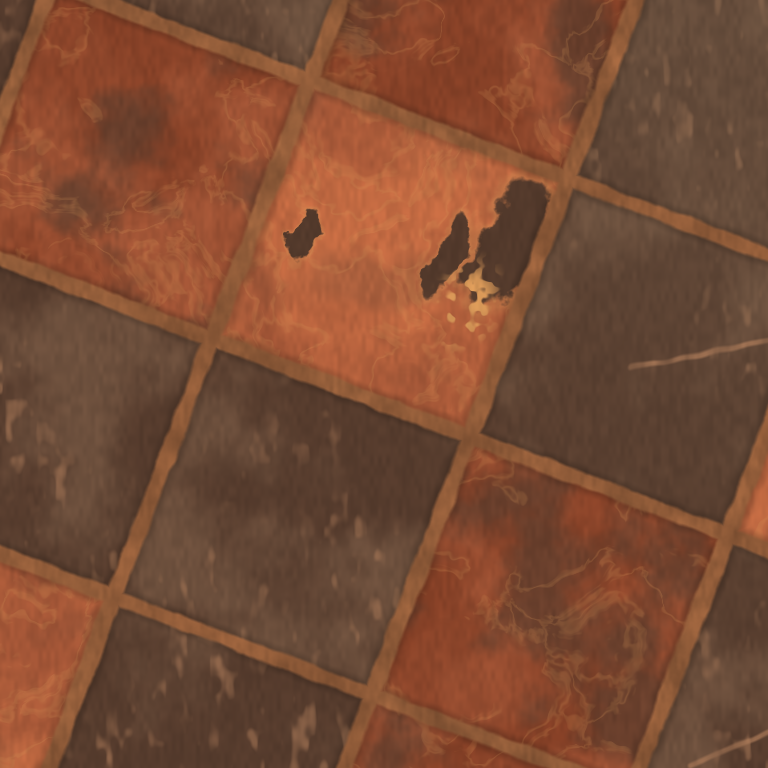
Reproduce this texture procedurally as a WebGL 2 fragment shader.

```glsl
#version 300 es
precision highp float;
// Worn floor of tilted square clay tiles, rust red and dark brown, with sandy grout.
uniform vec2 u_resolution;
out vec4 fragColor;

const vec2 GRID_ORIGIN = vec2(0.612, 0.431);
const float TILE_SIZE = 0.3594;
const float TILT = 0.363;

const vec3 DARK_CLAY = vec3(0.335, 0.232, 0.175);
const vec3 WORN_CLAY = vec3(0.43, 0.315, 0.24);
const vec3 DEEP_RUST = vec3(0.52, 0.25, 0.15);
const vec3 RUST = vec3(0.63, 0.33, 0.21);
const vec3 BRIGHT_RUST = vec3(0.77, 0.42, 0.26);
const vec3 PALE_SCUFF = vec3(0.66, 0.47, 0.34);
const vec3 OCHRE = vec3(0.84, 0.59, 0.34);
const vec3 GROUT = vec3(0.56, 0.355, 0.22);

// Tile layout: one bit per column, one entry per row
const int RED_ROWS[4] = int[](4, 22, 8, 10);
const int BRIGHT_ROWS[4] = int[](0, 20, 0, 2);
// Chips inside the broken tile: centre, radii
const vec4 CHIPS[3] = vec4[](vec4(0.89, 0.30, 0.11, 0.25),
                             vec4(0.70, 0.43, 0.06, 0.14),
                             vec4(0.16, 0.53, 0.05, 0.10));

float hash(vec2 p) {
  return fract(sin(dot(p, vec2(127.1, 311.7))) * 43758.5453);
}

float noise(vec2 p) {
  vec2 i = floor(p), f = fract(p);
  f = f * f * (3.0 - 2.0 * f);
  return mix(mix(hash(i), hash(i + vec2(1, 0)), f.x),
             mix(hash(i + vec2(0, 1)), hash(i + vec2(1, 1)), f.x), f.y);
}

float fbm(vec2 p) {
  float sum = 0.0, amp = 0.5;
  for (int k = 0; k < 5; k++) {
    sum += amp * noise(p);
    p = mat2(1.6, 1.2, -1.2, 1.6) * p + 3.7;
    amp *= 0.5;
  }
  return sum;
}

float segmentDistance(vec2 p, vec2 a, vec2 b) {
  vec2 ab = b - a;
  return length(p - a - ab * clamp(dot(p - a, ab) / dot(ab, ab), 0.0, 1.0));
}

float rowBit(int mask, vec2 cell) {
  return float((mask >> int(clamp(cell.x + 3.0, 0.0, 7.0))) & 1);
}

// Thin pale scratch with ragged strength
float scratch(vec2 p, vec2 a, vec2 b) {
  float d = segmentDistance(p + 0.006 * (noise(p * 45.0) - 0.5), a, b);
  return smoothstep(0.0055, 0.001, d) * (0.35 + 0.55 * noise(p * 60.0));
}

// Dark tile: soft mottling with upright pale scuffs
vec3 darkTile(vec2 p, vec2 seed) {
  float mottle = fbm(p * 9.0 + seed);
  vec3 color = mix(DARK_CLAY, WORN_CLAY, smoothstep(0.36, 0.75, mottle));
  float streaks = noise(p * vec2(75.0, 30.0) + seed) * 0.6 + noise(p * vec2(120.0, 65.0)) * 0.4;
  float region = smoothstep(0.4, 0.65, fbm(p * 6.0 + seed + 9.0));
  color = mix(color, PALE_SCUFF, 0.6 * region * smoothstep(0.6, 0.88, streaks));
  float dust = smoothstep(0.5, 1.25, p.x * 0.6 + p.y * 0.6);
  return mix(color, vec3(0.44, 0.35, 0.275), 0.5 * dust);
}

// Red tile: warped clouds of rust, brown stains and light veins
vec3 redTile(vec2 p, vec2 seed, float bright) {
  vec2 warp = p * 8.0 + seed + 1.8 * vec2(fbm(p * 7.0 + seed), fbm(p * 7.0 - seed));
  float clouds = smoothstep(0.25, 0.7, fbm(warp));
  vec3 color = mix(mix(DEEP_RUST, RUST, clouds), mix(RUST, BRIGHT_RUST, clouds), bright);
  float stain = smoothstep(0.46, 0.72, fbm(p * 10.0 + seed + 21.0));
  color = mix(color, DARK_CLAY, stain * mix(0.65, 0.2, bright));
  float vein = smoothstep(0.05, 0.0, abs(fbm(warp * 1.7 + 5.0) - 0.5));
  return mix(color, OCHRE, vein * 0.2);
}

// Dark flakes with crumbly ochre rims
vec3 addChips(vec3 color, vec2 local, vec2 p) {
  vec2 ragged = local + 0.16 * (vec2(fbm(p * 28.0), fbm(p * 28.0 + 8.0)) - 0.48);
  for (int k = 0; k < 3; k++) {
    float d = length((ragged - CHIPS[k].xy) / CHIPS[k].zw);
    color = mix(color, OCHRE, 0.3 * smoothstep(1.35, 1.05, d));
    color = mix(color, DARK_CLAY * 0.97, smoothstep(1.08, 0.92, d));
  }
  float crumbs = smoothstep(0.56, 0.72, noise(p * 75.0) * 0.6 + noise(p * 130.0) * 0.4);
  float zone = smoothstep(1.0, 0.35, length((local - vec2(0.82, 0.56)) / vec2(0.15, 0.22)));
  return mix(color, OCHRE, crumbs * zone);
}

void main() {
  vec2 p = gl_FragCoord.xy / min(u_resolution.x, u_resolution.y);
  float c = cos(TILT), s = sin(TILT);
  vec2 d = p - GRID_ORIGIN;
  vec2 grid = vec2(c * d.x - s * d.y, -s * d.x - c * d.y) / TILE_SIZE;
  vec2 cell = floor(grid), local = fract(grid);
  vec2 seed = 40.0 * vec2(hash(cell + 11.0), hash(cell + 37.0));

  // Tile surface
  int row = int(clamp(cell.y + 2.0, 0.0, 3.0));
  float bright = rowBit(BRIGHT_ROWS[row], cell);
  vec3 color = rowBit(RED_ROWS[row], cell) > 0.5 ? redTile(p, seed, bright) : darkTile(p, seed);
  if (cell == vec2(-1.0)) color = addChips(color, local, p);
  float marks = max(scratch(p, vec2(0.82, 0.521), vec2(1.02, 0.56)),
                    scratch(p, vec2(0.90, 0.004), vec2(1.02, 0.053)));
  color = mix(color, PALE_SCUFF, marks);

  // Grout joints with uneven, softly shaded edges
  vec2 edge = 0.5 - abs(local - 0.5);
  float joint = min(edge.x, edge.y * 1.1) + 0.022 * (fbm(p * 32.0) - 0.48);
  color *= 1.0 - 0.16 * smoothstep(0.065, 0.03, joint);
  vec3 grout = GROUT * (0.82 + 0.38 * fbm(p * 26.0 + 4.0));
  color = mix(color, grout, smoothstep(0.038, 0.021, joint));

  // Fine upright grain
  color *= 0.94 + 0.12 * noise(p * vec2(190.0, 75.0));
  fragColor = vec4(color, 1.0);
}
```
